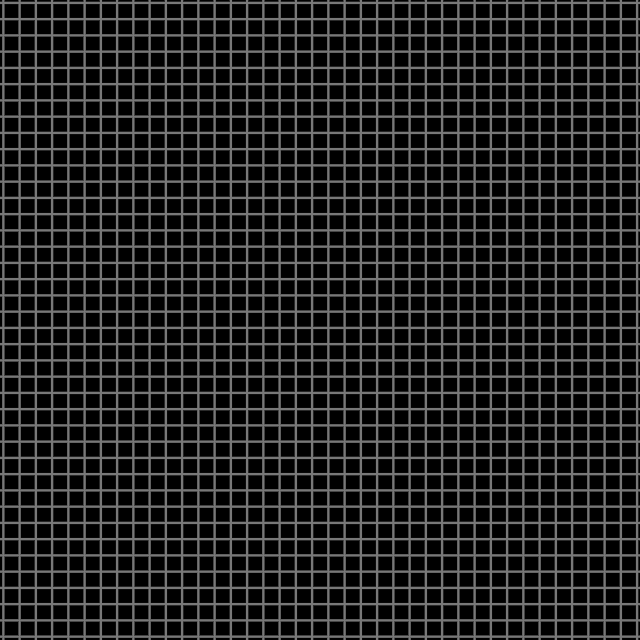
This pattern is drawn by a Shadertoy shader. Its source:

```glsl
// Draws a fine square grid of thin grey lines on black.

#define PITCH (13.0 / 512.0)      // spacing of the lines, in canvas heights
#define FIRST_LINE 0.005246       // centre of the first line from the lower left
#define LINE_WIDTH 0.003762       // thickness of a line
#define LINE_COLOR vec3(0.47)
#define CELL_COLOR vec3(0.0)

// Distance on each axis to the nearest grid line
vec2 lineDistance(vec2 p) {
    vec2 cell = fract((p - FIRST_LINE) / PITCH + 0.5) - 0.5;
    return abs(cell) * PITCH;
}

void mainImage(out vec4 fragColor, in vec2 fragCoord) {
    float pixel = 1.0 / iResolution.y;
    vec2 dist = lineDistance(fragCoord * pixel);

    // Share of the pixel covered by a line on each axis
    vec2 cover = clamp(0.5 + (0.5 * LINE_WIDTH - dist) / pixel, 0.0, 1.0);
    float grid = max(cover.x, cover.y);

    fragColor = vec4(mix(CELL_COLOR, LINE_COLOR, grid), 1.0);
}
```
